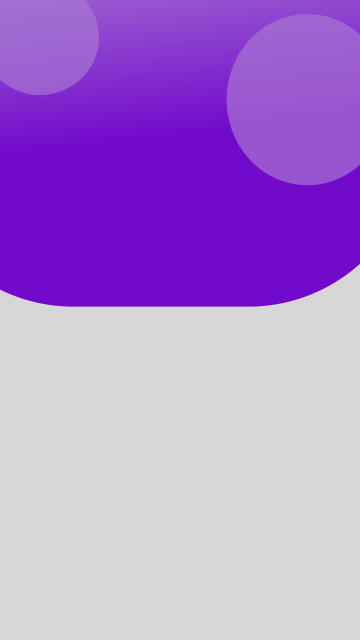
Reproduce this background procedurally as a Shadertoy shader.

```glsl
// Violet panel with rounded lower corners and two pale discs over a grey ground.
#define GREY vec3(0.845)
#define VIOLET vec3(0.445, 0.038, 0.798)
#define PANEL_BOTTOM 0.926
#define PANEL_FLAT vec2(0.204, 0.690)
#define CORNER_RADIUS 0.463
#define FADE_START 1.345
#define FADE_TILT 0.110
#define FADE_RATE 0.95
#define DISC_TINT 0.365
#define DISC_FADE 0.30

// Antialiased coverage of a shape from its signed distance
float coverage(float dist, float pixel) {
    return clamp(0.5 - dist / pixel, 0.0, 1.0);
}

// Panel open at the top, with a quarter circle at each lower corner
float panelDistance(vec2 p) {
    float side = max(PANEL_FLAT.x - p.x, p.x - PANEL_FLAT.y);
    float below = PANEL_BOTTOM + CORNER_RADIUS - p.y;
    return length(max(vec2(side, below), 0.0)) - CORNER_RADIUS;
}

// Approximate distance to an ellipse, scaled by its gradient
float ellipseDistance(vec2 p, vec2 center, vec2 radii) {
    vec2 q = (p - center) / radii;
    float k = length(q);
    return k * (k - 1.0) / max(length(q / radii), 0.001);
}

void mainImage(out vec4 fragColor, in vec2 fragCoord) {
    // Canvas is 1 wide and 16/9 high
    vec2 p = fragCoord / iResolution.xy * vec2(1.0, 16.0 / 9.0);
    float pixel = 1.0 / iResolution.x;

    // Tilted fade towards grey at the top
    float fade = max(p.y - FADE_START - FADE_TILT * p.x, 0.0) * FADE_RATE;

    // Pale discs, tinted with a softer version of the fade
    float leftDisc = ellipseDistance(p, vec2(0.111, 1.674), vec2(0.164, 0.160));
    float rightDisc = ellipseDistance(p, vec2(0.854, 1.501), vec2(0.2245, 0.2377));
    float disc = coverage(min(leftDisc, rightDisc), pixel);
    float tint = mix(fade, DISC_TINT + DISC_FADE * fade, disc);

    vec3 panel = mix(VIOLET, GREY, tint);
    vec3 color = mix(GREY, panel, coverage(panelDistance(p), pixel));
    fragColor = vec4(color, 1.0);
}
```
